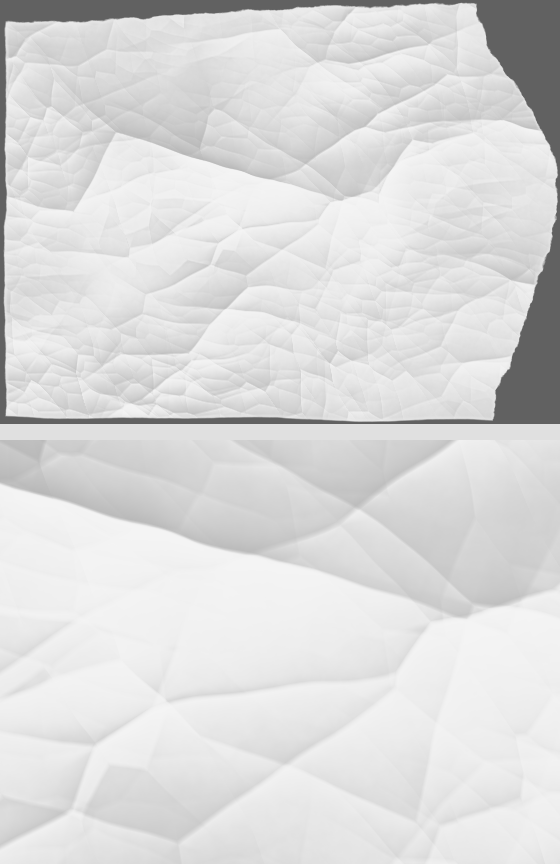
Top: the whole. Bottom: its middle third, enlarged.
A WebGL 1 fragment shader for this texture:

```glsl
precision highp float;
// A crumpled white sheet with torn edges on a flat dark grey ground.
// Layers of stretched Voronoi facets and sharp folds form a height field,
// which is lit by its slope toward the light; noise frays the outline.

uniform vec2 u_resolution;

const vec3 GROUND = vec3(0.38);
const float PAPER_TONE = 0.89;
const float CONTRAST = 0.15;
const float SLOPE_STEP = 0.0024;
const vec2 LIGHT_DIR = vec2(-0.45, 0.893);

vec2 hash2(vec2 cell) {
  vec3 k = fract(cell.xyx * vec3(0.1031, 0.1030, 0.0973));
  k += dot(k, k.yzx + 33.33);
  return fract((k.xx + k.yz) * k.zy);
}

mat2 rotation(float angle) {
  float c = cos(angle), s = sin(angle);
  return mat2(c, -s, s, c);
}

float cornerSlope(vec2 cell, vec2 corner, vec2 f) {
  return dot(hash2(cell + corner) * 2.0 - 1.0, f - corner);
}

float gradientNoise(vec2 p) {
  vec2 i = floor(p), f = fract(p);
  vec2 u = f * f * f * (f * (f * 6.0 - 15.0) + 10.0);
  float low = mix(cornerSlope(i, vec2(0.0), f), cornerSlope(i, vec2(1.0, 0.0), f), u.x);
  float high = mix(cornerSlope(i, vec2(0.0, 1.0), f), cornerSlope(i, vec2(1.0), f), u.x);
  return mix(low, high, u.y);
}

vec2 noisePair(vec2 p) {
  return vec2(gradientNoise(p), gradientNoise(p + vec2(37.2, 11.7)));
}

float fractalNoise(vec2 p) {
  float sum = 0.0, amplitude = 1.0;
  for (int i = 0; i < 4; i++) {
    sum += amplitude * gradientNoise(p);
    p = p * 2.1 + 7.3;
    amplitude *= 0.55;
  }
  return sum;
}

// Bowl-shaped facets joined by narrow raised folds
float facetHeight(vec2 p, float foldWidth) {
  vec2 cell = floor(p), f = fract(p);
  float nearest = 9.0, second = 9.0;
  for (int y = -1; y <= 1; y++) {
    for (int x = -1; x <= 1; x++) {
      vec2 offset = vec2(float(x), float(y));
      vec2 toSite = offset + hash2(cell + offset) - f;
      float d = dot(toSite, toSite);
      second = min(second, max(nearest, d));
      nearest = min(nearest, d);
    }
  }
  float edge = sqrt(second) - sqrt(nearest);
  return 0.5 * nearest + 0.5 * foldWidth * exp(-edge / foldWidth);
}

float paperHeight(vec2 p) {
  vec2 bent = p + 0.05 * noisePair(p * 3.7) + 0.007 * noisePair(p * 15.0);
  float height = 0.0, frequency = 2.8, weight = 1.0;
  for (int i = 0; i < 5; i++) {
    float layer = float(i);
    float angle = 0.4 + 0.75 * sin(layer * 2.4);
    vec2 q = rotation(-angle) * bent * frequency * vec2(0.65, 1.3);
    float strength = 0.35 + 1.6 * gradientNoise(p * 2.6 + layer * 19.1);
    height += weight * strength * facetHeight(q + layer * 13.7, 0.09) / frequency;
    frequency *= 1.7;
    weight *= 0.85;
  }
  return height;
}

// Signed distance inside the sheet: straight left, bulging torn right side
float sheetDistance(vec2 p) {
  float fray = fractalNoise(p * 22.0);
  float wave = gradientNoise(p * 6.0 + 3.1);
  float left = 0.013 + 0.014 * wave + 0.003 * fray;
  float bottom = 0.012 + 0.018 * gradientNoise(vec2(p.x * 4.0, 5.4)) + 0.001 * fray;
  float top = 0.947 + 0.043 * smoothstep(0.0, 1.0, p.x) + 0.01 * wave + 0.006 * fray;
  float swell = pow(clamp((p.y - 0.08) / 0.42, 0.0, 1.0), 0.7);
  float right = 1.163 + 0.15 * swell - 0.19 * smoothstep(0.58, 1.0, p.y);
  right += 0.018 * wave + 0.01 * fray;
  return min(min(p.x - left, right - p.x), min(p.y - bottom, top - p.y));
}

// Compresses highlights more than shadows
float softLimit(float x, float upper, float lower) {
  float limit = x > 0.0 ? upper : lower;
  return sign(x) * limit * (1.0 - exp(-abs(x) / limit));
}

void main() {
  vec2 p = gl_FragCoord.xy / u_resolution.y;

  // Slope shading, broad undulation and faint fibre grain
  vec2 reach = LIGHT_DIR * SLOPE_STEP;
  float slope = (paperHeight(p + reach) - paperHeight(p - reach)) / (2.0 * SLOPE_STEP);
  float shade = CONTRAST * slope + 0.035 * gradientNoise(p * 2.2 + 8.0);
  shade += 0.012 * fractalNoise(p * 75.0);
  float tone = PAPER_TONE + softLimit(shade, 0.07, 0.24);

  // Pale torn rim and smooth outline
  float inside = sheetDistance(p);
  float rim = 1.0 - smoothstep(0.002, 0.010, inside);
  tone = mix(tone, 0.91, 0.55 * rim);
  float pixel = 1.0 / u_resolution.y;
  float coverage = smoothstep(-pixel, pixel, inside);
  gl_FragColor = vec4(mix(GROUND, vec3(tone), coverage), 1.0);
}
```
